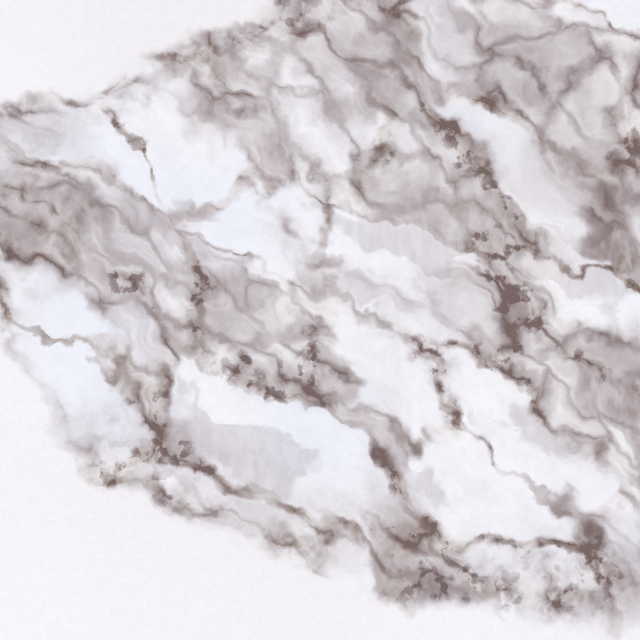
Write a WebGL 1 fragment shader that draws this texture.

```glsl
precision highp float;
// Brecciated white marble: slanted pale clasts in mauve-grey, dark-flecked veins.
uniform vec2 u_resolution;

float hash(vec2 p) {
  return fract(sin(dot(p, vec2(127.1, 311.7))) * 43758.5453);
}

float noise(vec2 p) {
  vec2 i = floor(p), f = fract(p);
  f = f * f * (3.0 - 2.0 * f);
  return mix(mix(hash(i), hash(i + vec2(1, 0)), f.x),
             mix(hash(i + vec2(0, 1)), hash(i + vec2(1, 1)), f.x), f.y);
}

float fbm(vec2 p) {
  float sum = 0.0, amp = 0.5;
  for (int i = 0; i < 5; i++) {
    sum += amp * noise(p);
    p = mat2(1.6, 1.2, -1.2, 1.6) * p + 7.3;
    amp *= 0.5;
  }
  return sum / 0.97;
}

// x: distance-like gap to the nearest clast border, y: random id of the clast
vec2 clasts(vec2 p) {
  vec2 cell = floor(p);
  float near = 9.0, second = 9.0, id = 0.0;
  for (int y = -1; y <= 1; y++) {
    for (int x = -1; x <= 1; x++) {
      vec2 c = cell + vec2(x, y);
      vec2 seed = c + vec2(hash(c), hash(c + 41.7));
      float d = length(seed - p);
      if (d < near) {
        second = near;
        near = d;
        id = hash(c + 13.1);
      } else {
        second = min(second, d);
      }
    }
  }
  return vec2(second - near, id);
}

void main() {
  vec2 p = gl_FragCoord.xy / u_resolution;

  // Warped coordinates, turned along the slanted bedding
  vec2 warp = vec2(fbm(p * 5.0 + 3.1), fbm(p * 5.0 + 27.4)) - 0.5;
  vec2 rough = vec2(fbm(p * 28.0 + 8.0), fbm(p * 28.0 + 61.0)) - 0.5;
  vec2 q = p + 0.16 * warp + 0.04 * rough;
  vec2 flow = vec2(dot(q, vec2(0.82, -0.57)), dot(q, vec2(0.57, 0.82)));

  // Broken band between the two plain white corners
  vec2 b = p + 0.12 * warp + 0.04 * rough;
  float upper = 0.85 + 0.3 * b.x - b.y;
  float lower = (b.y - 0.03 - 0.44 * exp(-4.5 * b.x)) * 0.8;
  float inside = min(upper, lower);
  float band = smoothstep(-0.01, 0.02, inside);

  vec2 large = clasts(flow * vec2(3.2, 7.6) + 5.0);
  vec2 small = clasts(flow * vec2(8.5, 19.0) + 19.0);
  float cloud = fbm(flow * vec2(5.0, 10.0) + 11.0);
  float patchy = noise(p * 9.0 + 33.0);
  float speck = fbm(p * 34.0 + 71.0);

  // Vein matrix around large clasts, with some clasts crushed into small ones
  float width = mix(0.1, 0.42, smoothstep(0.3, 0.7, cloud));
  float matrix = 1.0 - smoothstep(0.25 * width, width, large.x);
  float rim = exp(-abs(inside - 0.03) * 38.0) * smoothstep(0.2, 0.6, patchy);
  float crushed = smoothstep(0.5, 0.75, large.y + 0.8 * (cloud - 0.5) + 0.3 * (p.x - 0.5));
  float broken = max(max(matrix, rim), 0.75 * crushed);
  float seams = 1.0 - smoothstep(0.02, 0.36, small.x);

  float tone = 0.03 + 0.22 * smoothstep(0.35, 0.75, cloud);
  float stain = smoothstep(0.42, 0.68, fbm(flow * vec2(9.0, 17.0) + 83.0));
  tone += broken * (0.16 + 0.4 * seams + 0.3 * stain);

  // Flat grey pockets between the clasts, heavier at the upper right
  float corner = smoothstep(1.4, 1.8, b.x + b.y);
  float pocket = smoothstep(0.56, 0.63, fbm(flow * vec2(5.0, 9.0) + 47.0) + 0.09 * corner);
  float weave = fbm(p * vec2(110.0, 40.0)) - 0.5;
  tone = mix(tone, 0.64 + 0.5 * weave, 0.8 * pocket * max(broken, 0.45));

  // Thin broken dark lines and flecks
  float gaps = smoothstep(0.36, 0.6, speck);
  float line = exp(-large.x * 20.0) * smoothstep(0.25, 0.6, patchy);
  line += 0.8 * exp(-small.x * 13.0) * broken * smoothstep(0.35, 0.65, noise(p * 14.0 + 5.0));
  line += 0.7 * rim * smoothstep(0.45, 0.65, fbm(p * 45.0));
  tone += 0.55 * line * (0.25 + 0.75 * gaps) * (0.4 + 0.9 * noise(p * 90.0));
  float flecks = smoothstep(0.54, 0.7, fbm(p * 62.0 + 17.0));
  tone += 0.55 * flecks * max(matrix, rim) * smoothstep(0.35, 0.7, patchy);

  // Mottling and feathering along the bedding, then fade to the white corners
  float feather = fbm(flow * vec2(22.0, 60.0) + 29.0) - 0.5;
  tone += (0.12 + 0.45 * broken) * (0.6 * (speck - 0.5) + 0.7 * feather);
  tone = mix(0.02 + 0.07 * noise(p * 4.0), tone, band);
  tone += 0.04 * (noise(p * 190.0) - 0.5);
  tone = clamp(tone, 0.0, 1.3);

  vec3 color = vec3(0.98, 0.975, 0.99) - tone * vec3(0.39, 0.44, 0.45);
  // Cool clast hearts and warm brownish seams
  color -= vec3(0.04, 0.025, 0.0) * band * (1.0 - broken) * noise(p * 6.0 + 90.0);
  color -= vec3(0.0, 0.0, 0.03) * band * clamp(line, 0.0, 1.0) * noise(p * 9.0);
  gl_FragColor = vec4(color, 1.0);
}
```
